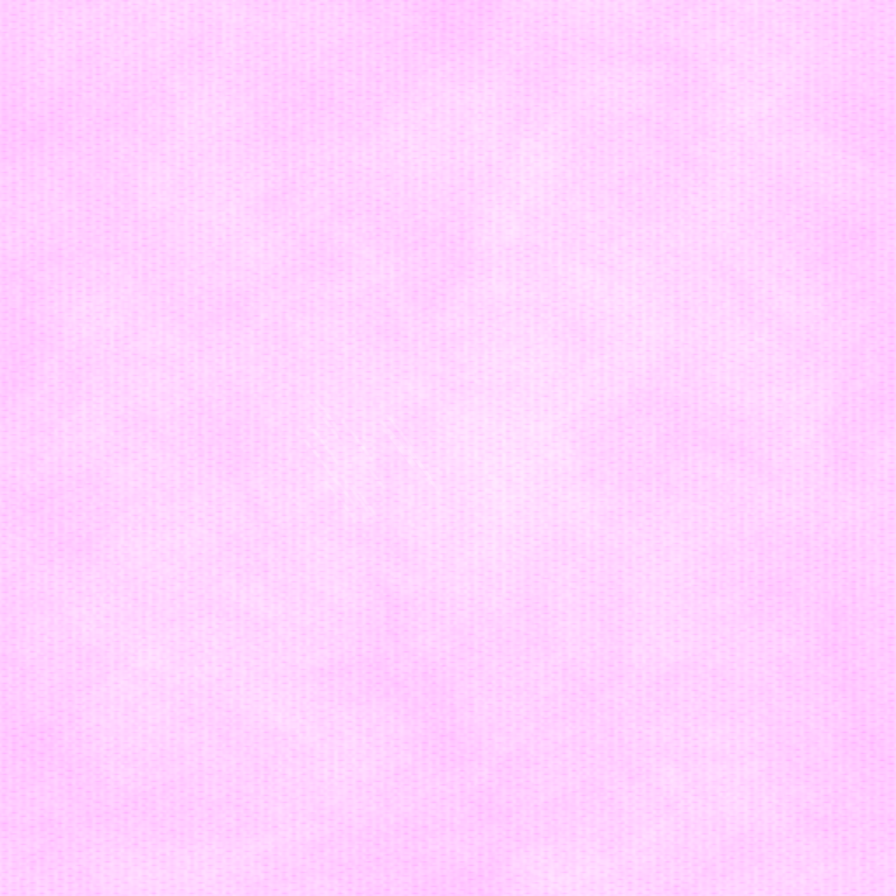
Write a Shadertoy shader that draws this texture.

```glsl
// Pale pink woven cloth: soft mottled dye, fine staggered stitches, a few faint scratches.
#define BASE_GREEN 0.835
#define CLOUD_CONTRAST 0.182
#define CLOUD_CELLS 4.0
#define CLOUD_GAIN 0.71
#define CLOUD_WARP 0.07
#define STITCHES vec2(96.0, 128.0)
#define RIB_CONTRAST 0.011
#define STITCH_DEPTH 0.057
#define FIBER_CONTRAST 0.045
#define SCRATCHES 18
#define SCRATCH_LIGHT 0.025
#define SCRATCH_CENTER vec2(0.42, 0.48)

float hash(vec2 p) {
    return fract(sin(dot(p, vec2(127.1, 311.7))) * 43758.5453);
}

// Value noise that wraps after a whole number of cells
float wrapNoise(vec2 uv, vec2 cells, float seed) {
    vec2 p = uv * cells;
    vec2 i = floor(p), f = fract(p);
    f = f * f * f * (f * (f * 6.0 - 15.0) + 10.0);
    vec2 lo = mod(i, cells), hi = mod(i + 1.0, cells);
    float bottom = mix(hash(lo + seed), hash(vec2(hi.x, lo.y) + seed), f.x);
    float top = mix(hash(vec2(lo.x, hi.y) + seed), hash(hi + seed), f.x);
    return mix(bottom, top, f.y);
}

// Layered noise on warped coordinates, for irregular blotches
float clouds(vec2 uv) {
    vec2 warp = vec2(wrapNoise(uv, vec2(8.0), 51.0), wrapNoise(uv, vec2(8.0), 73.0));
    uv += CLOUD_WARP * (warp - 0.5);
    float sum = 0.0, total = 0.0, weight = 1.0, cells = CLOUD_CELLS;
    for (int octave = 0; octave < 5; octave++) {
        sum += weight * wrapNoise(uv, vec2(cells), 17.0 * float(octave) + 4.0);
        total += weight;
        weight *= CLOUD_GAIN;
        cells *= 2.0;
    }
    return sum / total - 0.5;
}

// Light vertical ribs with a short dark dash in each staggered cell
float weave(vec2 uv) {
    vec2 p = uv * STITCHES;
    p.y += 0.5 * mod(floor(p.x), 2.0);
    vec2 cell = mod(floor(p), STITCHES);
    vec2 d = (fract(p) - vec2(0.5, 0.375)) / vec2(0.36, 0.13);
    float dash = exp(-dot(d, d)) * mix(0.4, 1.4, hash(cell + 5.0));
    float rib = cos(6.2831853 * p.x);
    return RIB_CONTRAST * rib - STITCH_DEPTH * dash;
}

// Thin parallel strokes, tapered toward both ends
float scratches(vec2 uv) {
    vec2 along = normalize(vec2(0.6, -0.8));
    vec2 across = vec2(-along.y, along.x);
    float light = 0.0;
    for (int k = 0; k < SCRATCHES; k++) {
        vec2 id = vec2(float(k), 3.0);
        vec2 offset = (vec2(hash(id), hash(id + 7.0)) - 0.5) * vec2(0.13, 0.12);
        vec2 d = fract(uv - SCRATCH_CENTER - offset + 0.5) - 0.5;
        float reach = mix(0.02, 0.055, hash(id + 13.0));
        float t = dot(d, along);
        float bend = dot(d, across) + 1.5 * t * t;
        float taper = 1.0 - smoothstep(0.2 * reach, reach, abs(t));
        light += taper * (1.0 - smoothstep(0.0005, 0.0025, abs(bend)));
    }
    return min(light, 1.0);
}

void mainImage(out vec4 fragColor, in vec2 fragCoord) {
    vec2 uv = fragCoord / iResolution.xy;
    float fibers = wrapNoise(uv, vec2(256.0), 29.0) - 0.5;
    float green = BASE_GREEN + CLOUD_CONTRAST * clouds(uv) + weave(uv);
    green += FIBER_CONTRAST * fibers + SCRATCH_LIGHT * scratches(uv);
    fragColor = vec4(1.0, clamp(green, 0.0, 1.0), 1.0, 1.0);
}
```
